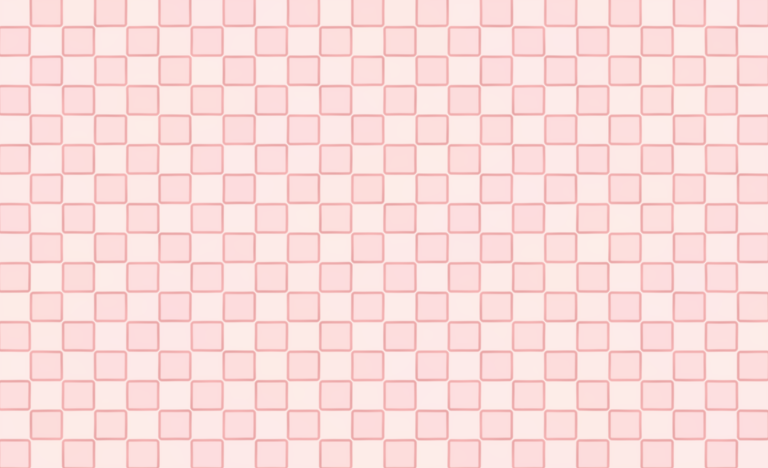
Give the GLSL for this pattern, as a Shadertoy shader.

```glsl
// Pink checkerboard of softly outlined, round-cornered tiles on pale cream squares.

const vec2 TILE = vec2(1.094, 1.0); // tile size, in tile heights

float roundedBox(vec2 p, vec2 halfSize, float radius) {
    vec2 q = abs(p) - halfSize + radius;
    return length(max(q, 0.0)) + min(max(q.x, q.y), 0.0) - radius;
}

float tileDistance(vec2 p) {
    return roundedBox(p, 0.5 * TILE, 0.11);
}

float hash(vec2 p) {
    return fract(sin(dot(p, vec2(127.1, 311.7))) * 4375.85);
}

// Layered sines, roughly -1 to 1
float waves(vec2 p) {
    return 0.5 * sin(p.x * 1.3 + 1.7 * sin(p.y * 0.7))
         + 0.3 * sin(p.y * 2.1 - p.x * 0.8 + 2.0)
         + 0.2 * sin(p.x * 3.7 + p.y * 2.9);
}

void mainImage(out vec4 fragColor, in vec2 fragCoord) {
    vec2 grid = fragCoord / iResolution.xy * vec2(23.89, 15.86) - vec2(0.942, 0.96);
    float pixel = 15.86 / iResolution.y;
    vec2 cell = floor(grid);
    vec2 p = (fract(grid) - 0.5) * TILE;
    bool pink = mod(cell.x + cell.y, 2.0) < 0.5;

    // Signed distance to the nearest pink tile
    vec2 toNeighbour = TILE * vec2(p.x < 0.0 ? -1.0 : 1.0, p.y < 0.0 ? -1.0 : 1.0);
    float d = pink ? tileDistance(p)
                   : min(tileDistance(p - vec2(toNeighbour.x, 0.0)),
                         tileDistance(p - vec2(0.0, toNeighbour.y)));

    // Fills, with a slight tint per tile and a warm drift over the canvas
    vec3 fill = mix(vec3(0.992, 0.922, 0.912), vec3(0.992, 0.870, 0.870),
                    smoothstep(0.5 * pixel, -0.5 * pixel, d));
    fill += (hash(cell) - 0.5) * vec3(0.004, 0.014, 0.012);
    fill += waves(grid * 0.6) * vec3(0.0, 0.004, -0.006);

    // Blurred outline just inside the tile edge, uneven in strength
    float offset = abs(d + 0.022 + 0.006 * waves(grid * 2.3));
    float outline = 1.0 - smoothstep(0.005, max(0.078, 1.4 * pixel), offset);
    vec3 lineColor = vec3(0.935, 0.69, 0.69) + 0.025 * waves(grid * 1.9 + 5.0);
    vec3 color = mix(fill, lineColor, outline);

    // Faint blush bleeding out from the line
    color -= vec3(0.0, 0.014, 0.013) * exp(-offset * 14.0);

    fragColor = vec4(color, 1.0);
}
```
